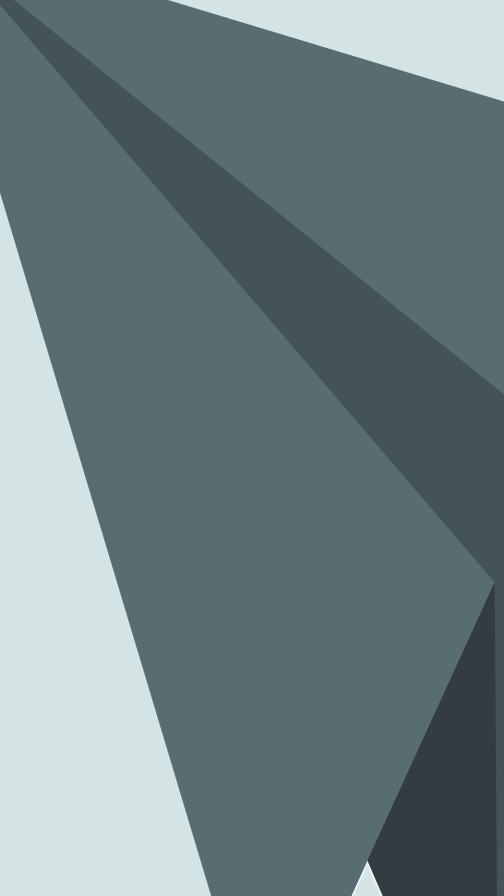
Reproduce this background procedurally as a WebGL 2 fragment shader.

```glsl
#version 300 es
precision highp float;

uniform vec2 u_resolution;
out vec4 fragColor;

const vec3 PALE = vec3(0.831, 0.894, 0.894);
const vec3 SLATE = vec3(0.341, 0.427, 0.447);
const vec3 SHADE = vec3(0.263, 0.325, 0.337);
const vec3 DEEP = vec3(0.200, 0.240, 0.255);
const vec3 RIM = vec3(0.96, 0.97, 0.97);

// Signed distance to the line a-b, positive on its left side
float leftOf(vec2 p, vec2 a, vec2 b) {
    vec2 dir = normalize(b - a);
    return dir.x * (p.y - a.y) - dir.y * (p.x - a.x);
}

// Antialiased coverage of a signed distance
float cover(float dist, float pixel) {
    return clamp(dist / pixel + 0.5, 0.0, 1.0);
}

void main() {
    // Portrait canvas, one unit tall
    vec2 p = gl_FragCoord.xy / u_resolution * vec2(0.5625, 1.0);
    float pixel = 1.0 / u_resolution.y;
    vec2 apex = vec2(0.5521, 0.3503);

    // Outer sheet
    float topEdge = leftOf(p, vec2(0.5625, 0.8867), vec2(0.1875, 1.0));
    float leftEdge = leftOf(p, vec2(0.0, 0.785), vec2(0.2357, 0.0));
    float sheet = min(topEdge, leftEdge);

    // Folds meeting near the upper left corner
    float upperFold = leftOf(p, vec2(0.5625, 0.5599), vec2(0.0156, 1.0));
    float lowerFold = leftOf(p, apex, vec2(0.0, 0.9948));

    // Facets hanging below the apex
    float frontEdge = leftOf(p, vec2(0.3919, 0.0), apex);
    float deepEdge = leftOf(p, vec2(0.5547, 0.0), apex);
    float gapEdge = leftOf(p, vec2(0.4271, 0.0), vec2(0.4102, 0.0391));
    float front = min(lowerFold, frontEdge);
    float deep = min(lowerFold, deepEdge);
    float gap = min(-frontEdge, gapEdge);

    // Paint from back to front
    vec3 color = mix(SLATE, SHADE, cover(upperFold, pixel));
    color = mix(color, DEEP, cover(deep, pixel));
    vec3 gapColor = mix(RIM, PALE, smoothstep(0.0, 0.004, gap));
    color = mix(color, gapColor, cover(gap, pixel));
    color = mix(color, SLATE, cover(front, pixel));
    color = mix(PALE, color, cover(sheet, pixel));

    fragColor = vec4(color, 1.0);
}
```
